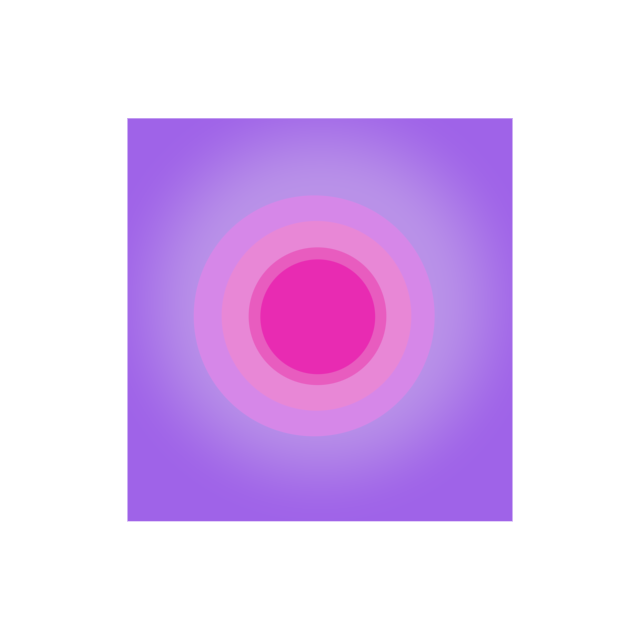
This background is drawn by a Shadertoy shader. Its source:

```glsl
const vec3 PAPER = vec3(1.0);
const vec3 PURPLE = vec3(0.625, 0.39, 0.91);
const vec3 LAVENDER = vec3(0.725, 0.57, 0.91);
const vec3 ORCHID = vec3(0.84, 0.53, 0.91);
const vec3 ROSE = vec3(0.91, 0.53, 0.84);
const vec3 PINK = vec3(0.91, 0.36, 0.75);
const vec3 MAGENTA = vec3(0.91, 0.17, 0.70);

const vec2 PANEL_MIN = vec2(0.1992, 0.1855);
const vec2 PANEL_MAX = vec2(0.8008, 0.8151);

const vec2 GLOW_CENTER = vec2(0.501, 0.527);
const float GLOW_INNER = 0.17;
const float GLOW_OUTER = 0.345;

// Discs from the largest to the smallest: center x, center y, radius
const int DISC_COUNT = 4;
const vec3 DISCS[DISC_COUNT] = vec3[](
    vec3(0.4909, 0.5065, 0.1882),
    vec3(0.4945, 0.5065, 0.1482),
    vec3(0.4961, 0.5059, 0.1076),
    vec3(0.4965, 0.5050, 0.0897));
const vec3 DISC_COLORS[DISC_COUNT] = vec3[](ORCHID, ROSE, PINK, MAGENTA);

const float EDGE_SOFTNESS = 0.0013;

float coverage(float signedDistance) {
    return 1.0 - smoothstep(-EDGE_SOFTNESS, EDGE_SOFTNESS, signedDistance);
}

float boxDistance(vec2 p, vec2 lower, vec2 upper) {
    vec2 d = abs(p - 0.5 * (lower + upper)) - 0.5 * (upper - lower);
    return length(max(d, 0.0)) + min(max(d.x, d.y), 0.0);
}

void mainImage(out vec4 fragColor, in vec2 fragCoord) {
    vec2 uv = fragCoord / iResolution.xy;

    // Panel with a soft round glow
    float fade = smoothstep(GLOW_INNER, GLOW_OUTER, distance(uv, GLOW_CENTER));
    vec3 panel = mix(LAVENDER, PURPLE, fade);
    vec3 color = mix(PAPER, panel, coverage(boxDistance(uv, PANEL_MIN, PANEL_MAX)));

    // Nested discs, slightly off center
    for (int i = 0; i < DISC_COUNT; i++) {
        float discDistance = distance(uv, DISCS[i].xy) - DISCS[i].z;
        color = mix(color, DISC_COLORS[i], coverage(discDistance));
    }

    fragColor = vec4(color, 1.0);
}
```
